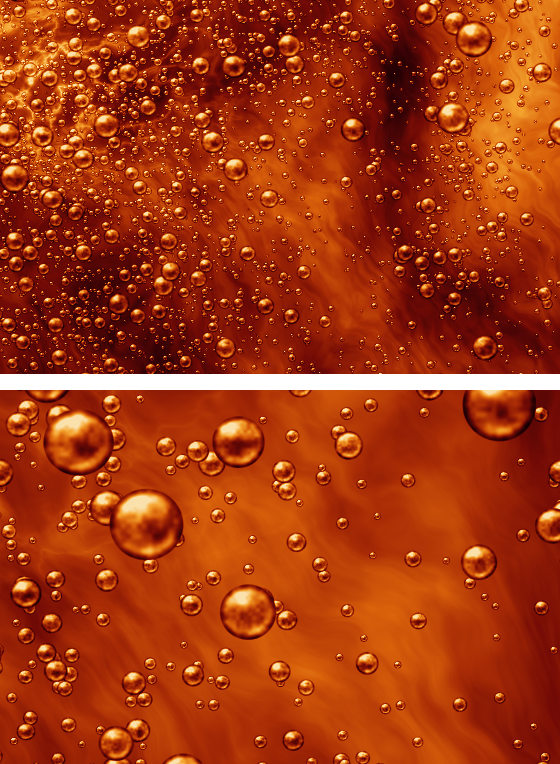
Top, the full canvas; bottom, a detail of the centre.
A Shadertoy shader for this texture:

```glsl
// Amber fizz: glowing, smeared liquid crowded with golden gas bubbles.
// A scalar "heat" is built from soft pools of light, warped noise and shaded
// spheres scattered on jittered grids, then coloured by a six-step ramp.

float hash(vec2 p) {
    vec3 a = fract(p.xyx * 0.1031);
    a += dot(a, a.yzx + 33.33);
    return fract((a.x + a.y) * a.z);
}

vec3 hash3(vec2 p) {
    vec3 a = fract(p.xyx * vec3(0.1031, 0.1030, 0.0973));
    a += dot(a, a.yxz + 33.33);
    return fract((a.xxy + a.yzz) * a.zyx);
}

float noise(vec2 p) {
    vec2 i = floor(p), f = fract(p);
    f = f * f * (3.0 - 2.0 * f);
    return mix(mix(hash(i), hash(i + vec2(1, 0)), f.x),
               mix(hash(i + vec2(0, 1)), hash(i + vec2(1, 1)), f.x), f.y);
}

float fbm(vec2 p) {
    float sum = 0.0, amp = 0.5;
    for (int i = 0; i < 5; i++) {
        sum += amp * noise(p);
        p = mat2(1.6, 1.2, -1.2, 1.6) * p + 17.3;
        amp *= 0.5;
    }
    return sum;
}

// Soft elliptical pool, 1 at its centre
float pool(vec2 p, vec2 centre, vec2 size) {
    vec2 q = (p - centre) / size;
    return exp(-dot(q, q));
}

// Glow of the liquid: 0 is near black, 5 is near white
float liquid(vec2 p) {
    vec2 warp = vec2(fbm(p * 3.0), fbm(p * 3.0 + 40.0)) - 0.5;
    vec2 w = p + 0.22 * warp;
    float heat = 1.85;
    heat += 1.0 * pool(w, vec2(0.10, 0.84), vec2(0.35, 0.25));
    heat += 1.5 * pool(w, vec2(1.42, 0.78), vec2(0.24, 0.40));
    heat += 0.7 * pool(w, vec2(0.85, 0.52), vec2(0.22, 0.45));
    heat += 0.8 * pool(w, vec2(0.62, 0.36), vec2(0.20, 0.10));
    heat -= 1.1 * pool(w, vec2(0.70, 0.90), vec2(0.26, 0.20));
    heat -= 1.2 * pool(w, vec2(0.36, 0.72), vec2(0.12, 0.13));
    heat -= 1.3 * pool(w, vec2(1.07, 0.80), vec2(0.10, 0.38));
    heat -= 1.5 * pool(w, vec2(0.22, 0.12), vec2(0.42, 0.33));
    heat -= 1.2 * pool(w, vec2(1.40, 0.12), vec2(0.32, 0.20));
    heat -= 0.6 * pool(w, vec2(1.20, 0.35), vec2(0.16, 0.20));

    // Cloudy smears and fine brushed streaks
    heat += 3.2 * (fbm(w * vec2(7.0, 5.0) + 9.0) - 0.48);
    vec2 along = mat2(0.87, -0.5, 0.5, 0.87) * (p + 0.35 * warp);
    heat += 1.3 * (fbm(along * vec2(45.0, 11.0)) - 0.48);

    // Crinkled, glinting film at the upper left
    float film = pool(p, vec2(0.12, 0.78), vec2(0.40, 0.25));
    float ridge = 1.0 - abs(2.0 * fbm(w * vec2(13.0, 19.0) + 5.0) - 0.95);
    return heat + film * (3.4 * pow(ridge, 7.0) - 1.5);
}

// Chance of finding a bubble around p
float crowd(vec2 p) {
    float c = 0.12 + 0.75 * pool(p, vec2(0.22, 0.62), vec2(0.36, 0.42));
    c += 0.70 * pool(p, vec2(0.68, 0.90), vec2(0.28, 0.17));
    c += 0.55 * pool(p, vec2(1.22, 0.66), vec2(0.16, 0.40));
    c += 0.35 * pool(p, vec2(0.30, 0.12), vec2(0.45, 0.20));
    return c * (0.45 + 1.1 * noise(p * 9.0 + 3.0));
}

// Lit sphere in unit coordinates: dark rim, bright arcs, hot spot
float bubbleHeat(vec2 q, float base, float seed) {
    float d = length(q);
    float swirl = noise(q * 3.0 + seed * 90.0) + 0.5 * noise(q * 7.0 + seed * 50.0);
    float arc = exp(-pow((d - 0.73) / 0.15, 2.0));
    float facing = abs(dot(q, vec2(-0.35, 0.94))) / max(d, 0.01);
    float heat = mix(base, 2.1, 0.6) + 0.6 * q.y + 1.9 * (swirl - 0.75);
    heat += 1.9 * arc * facing * facing;
    heat += 2.6 * pool(q, vec2(-0.22, 0.40), vec2(0.36, 0.27));
    heat -= 1.1 * pool(q, vec2(0.15, -0.15), vec2(0.50, 0.35));
    return heat - 1.9 * smoothstep(0.78, 1.0, d);
}

void mainImage(out vec4 fragColor, in vec2 fragCoord) {
    vec2 p = fragCoord / iResolution.y;
    float pixel = 1.0 / iResolution.y;
    float base = liquid(p), heat = base;

    // Bubble layers, from fine fizz up to large spheres
    float cell = 0.018;
    for (int layer = 0; layer < 6; layer++) {
        vec2 home = floor(p / cell);
        for (int k = 0; k < 9; k++) {
            vec2 id = home + vec2(k % 3 - 1, k / 3 - 1);
            vec3 rnd = hash3(id + 71.0 * float(layer + 1));
            vec2 centre = (id + 0.15 + 0.7 * rnd.xy) * cell;
            float pick = hash(id + 31.7 * float(layer + 2));
            if (pick > crowd(centre) * (layer == 5 ? 0.45 : 0.72)) continue;
            float radius = cell * mix(0.17, 0.42, rnd.z * rnd.z);
            vec2 q = (p - centre) / radius;
            q.y *= 1.0 + 0.3 * pick * rnd.x;
            float edge = (length(q) - 1.0) * radius;
            if (edge > pixel) continue;
            float light = bubbleHeat(q, base, rnd.x)
                        + 0.7 * pool(centre, vec2(0.40, 0.85), vec2(0.5, 0.32));
            heat = mix(heat, light, smoothstep(pixel, -pixel, edge));
        }
        cell *= 1.47;
    }

    // Colour ramp from burnt red through orange to cream
    vec3 color = mix(vec3(0.07, 0.0, 0.01), vec3(0.22, 0.01, 0.02), clamp(heat + 1.0, 0.0, 1.0));
    color = mix(color, vec3(0.45, 0.04, 0.02), clamp(heat, 0.0, 1.0));
    color = mix(color, vec3(0.66, 0.17, 0.02), clamp(heat - 1.0, 0.0, 1.0));
    color = mix(color, vec3(0.85, 0.38, 0.04), clamp(heat - 2.0, 0.0, 1.0));
    color = mix(color, vec3(0.96, 0.65, 0.19), clamp(heat - 3.0, 0.0, 1.0));
    color = mix(color, vec3(0.98, 0.88, 0.67), clamp(heat - 4.0, 0.0, 1.0));
    fragColor = vec4(color, 1.0);
}
```
